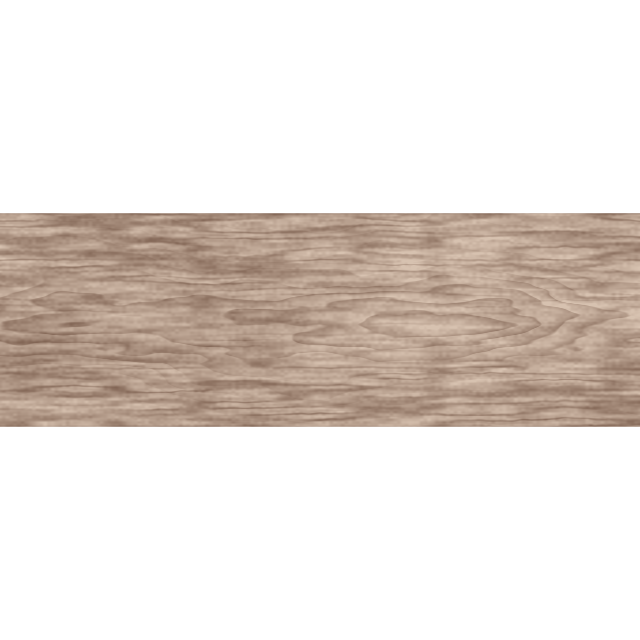
This texture is drawn by a WebGL 2 fragment shader. Its source:

```glsl
#version 300 es
precision highp float;

#define PLANK_HALF 0.1667
#define HEART_Y 0.494
#define RING_DENSITY 45.0
#define RING_WARP 4.5
#define RING_DEPTH 0.55
#define FIBRE_DENSITY 112.0
#define FIBRE_DEPTH 0.42
#define PORE_DEPTH 0.45
#define SPECK_DEPTH 0.22
#define BASE_TONE 0.62
#define DARK_WOOD vec3(0.53, 0.42, 0.355)
#define LIGHT_WOOD vec3(0.83, 0.745, 0.675)

uniform vec2 u_resolution;
out vec4 fragColor;

float hash(vec2 p) {
    return fract(sin(dot(p, vec2(12.9898, 78.233))) * 43758.5453);
}

float noise(vec2 p) {
    vec2 cell = floor(p);
    vec2 f = fract(p);
    f = f * f * (3.0 - 2.0 * f);
    float low = mix(hash(cell), hash(cell + vec2(1.0, 0.0)), f.x);
    float high = mix(hash(cell + vec2(0.0, 1.0)), hash(cell + vec2(1.0, 1.0)), f.x);
    return mix(low, high, f.y);
}

// Noise centred on zero, with its own scale along and across the grain
float grain(vec2 p, float along, float across) {
    return noise(p * vec2(along, across) + along) - 0.5;
}

// Arched growth rings: slow darkening, then a crisp edge
float growthRings(vec2 p, float heartDist) {
    float height = RING_DENSITY * sqrt(heartDist * heartDist + 0.00015);
    height += RING_WARP * grain(p, 3.5, 9.0);
    height += 1.3 * grain(p, 10.0, 45.0);
    height += 0.4 * grain(p, 32.0, 130.0);
    float phase = fract(height);
    return phase * phase * (1.0 - smoothstep(0.86, 1.0, phase));
}

// Thin wavy dark lines running with the grain
float fibres(vec2 p) {
    p.y += 0.006 * grain(p, 9.0, 16.0) + 0.0022 * grain(p, 60.0, 70.0);
    float line = abs(grain(p, 8.0, FIBRE_DENSITY));
    return 1.0 - smoothstep(0.0, 0.3, line);
}

float woodTone(vec2 p) {
    float heartDist = p.y - HEART_Y - 0.016 * grain(p, 2.5, 1.0);
    float heart = 1.0 - smoothstep(0.025, 0.1, abs(heartDist));

    float tone = BASE_TONE + 0.32 * grain(p, 3.0, 15.0);
    tone -= RING_DEPTH * mix(0.25, 1.0, heart) * (growthRings(p, heartDist) - 0.22);
    tone -= FIBRE_DEPTH * mix(1.0, 0.45, heart) * (fibres(p) - 0.42);
    tone += PORE_DEPTH * mix(1.0, 0.7, heart) * grain(p, 28.0, 215.0);
    tone += SPECK_DEPTH * grain(p, 170.0, 250.0);
    return tone;
}

void main() {
    vec2 uv = gl_FragCoord.xy / u_resolution;
    float pixel = 1.0 / u_resolution.y;

    // Plank colour with slightly shaded long edges
    float edgeDist = PLANK_HALF - abs(uv.y - 0.5);
    float tone = woodTone(uv) - 0.2 * (1.0 - smoothstep(0.0, 0.003, edgeDist));
    vec3 wood = mix(DARK_WOOD, LIGHT_WOOD, clamp(tone, -0.1, 1.05));

    // White ground around the plank
    float inside = smoothstep(-0.5 * pixel, 0.5 * pixel, edgeDist);
    fragColor = vec4(mix(vec3(1.0), wood, inside), 1.0);
}
```
